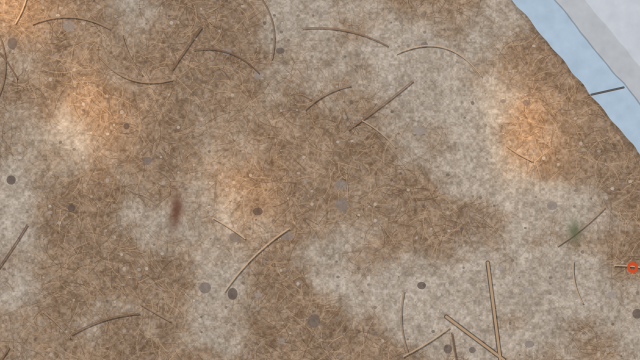
This texture is drawn by a Shadertoy shader. Its source:

```glsl
// Dry ground seen from above: sandy patches under matted straw, with pebbles,
// twigs, warm pools of sunlight and a concrete kerb across the top right corner.
// Noise lays out the soil; jittered grids scatter the straw, twigs and stones.

vec3 hash3(vec2 cell) {
    vec3 h = fract(cell.xyx * vec3(0.1031, 0.1030, 0.0973));
    h += dot(h, h.yxz + 33.33);
    return fract((h.xxy + h.yzz) * h.zyx);
}

float noise(vec2 p) {
    vec2 i = floor(p), f = fract(p);
    f = f * f * (3.0 - 2.0 * f);
    float low = mix(hash3(i).x, hash3(i + vec2(1, 0)).x, f.x);
    float high = mix(hash3(i + vec2(0, 1)).x, hash3(i + vec2(1, 1)).x, f.x);
    return mix(low, high, f.y);
}

float fbm(vec2 p) {
    float sum = 0.0, amp = 0.5;
    for (int i = 0; i < 5; i++) {
        sum += amp * noise(p);
        p = mat2(1.6, 1.2, -1.2, 1.6) * p + 7.3;
        amp *= 0.5;
    }
    return sum;
}

// Soft round spot
float blob(vec2 p, vec2 centre, vec2 radius) {
    vec2 q = (p - centre) / radius;
    return exp(-dot(q, q));
}

float segment(vec2 p, vec2 a, vec2 b) {
    vec2 ab = b - a;
    return length(p - a - ab * clamp(dot(p - a, ab) / dot(ab, ab), 0.0, 1.0));
}

float cover(float dist) {
    return clamp(0.5 - dist * iResolution.y, 0.0, 1.0);
}

// Curved stalks, one per grid cell: x = coverage, y = tone
vec2 stalks(vec2 p, float cell, float width, float share, float seed) {
    vec2 best = vec2(0.0, 0.5);
    for (int j = -1; j <= 1; j++)
    for (int i = -1; i <= 1; i++) {
        vec2 id = floor(p / cell) + vec2(i, j);
        vec3 a = hash3(id + seed * 17.0), b = hash3(id + seed * 17.0 + 91.0);
        if (b.z > share) continue;
        vec2 q = p - (id + a.xy) * cell;
        float c = cos(a.z * 3.1416), s = sin(a.z * 3.1416);
        q = mat2(c, -s, s, c) * q;
        q.y += (b.y - 0.5) * q.x * q.x / cell;
        float halfLength = cell * (0.3 + 0.6 * b.x);
        float hit = cover(max(abs(q.y) - width, abs(q.x) - halfLength));
        if (hit > best.x) best = vec2(hit, fract(b.x * 7.0 + b.y * 5.0));
    }
    return best;
}

// Small stones: x = coverage, y = tone
vec2 pebbles(vec2 p, float cell, float share) {
    vec2 id = floor(p / cell);
    vec3 a = hash3(id + 300.0), b = hash3(id + 400.0);
    vec2 q = p - (id + 0.3 + 0.4 * a.xy) * cell;
    float d = length(q * vec2(1.0, 0.8 + 0.6 * b.x)) - cell * (0.08 + 0.16 * b.y);
    return vec2(cover(d) * step(a.z, share), b.z);
}

void mainImage(out vec4 fragColor, in vec2 fragCoord) {
    vec2 p = fragCoord / iResolution.y;
    vec2 warped = p + 0.06 * (vec2(noise(p * 9.0), noise(p * 9.0 + 40.0)) - 0.5);

    // Bare sand and matted soil
    float bare = blob(warped, vec2(1.14, 0.84), vec2(0.14, 0.17))
               + blob(warped, vec2(1.32, 0.56), vec2(0.07, 0.14))
               + blob(warped, vec2(1.24, 0.16), vec2(0.20, 0.12))
               + blob(warped, vec2(1.55, 0.44), vec2(0.14, 0.07))
               + 0.7 * blob(warped, vec2(0.85, 0.25), vec2(0.20, 0.12))
               + 0.7 * blob(warped, vec2(0.30, 0.12), vec2(0.20, 0.10))
               + 0.6 * blob(warped, vec2(0.05, 0.40), vec2(0.12, 0.25));
    float sand = smoothstep(-0.12, 0.17, fbm(p * 5.0 + 3.0) - 0.56 + 0.3 * bare);
    vec3 thatch = mix(vec3(0.51, 0.43, 0.36), vec3(0.60, 0.50, 0.41), fbm(p * 11.0));
    vec3 col = mix(thatch, vec3(0.67, 0.62, 0.565), sand);
    col += 0.15 * (fbm(p * 24.0) - 0.48);
    col += 0.13 * (noise(p * 110.0) - 0.5) + 0.11 * (noise(p * 230.0) - 0.5);

    // Straw, thinning out over the sand
    float density = 1.0 - 0.78 * sand;
    for (int i = 0; i < 8; i++) {
        float k = float(i);
        vec2 s = stalks(p, 0.026 + 0.005 * k, 0.0011, 0.85, k + 1.0);
        vec3 straw = mix(vec3(0.37, 0.285, 0.22), vec3(0.78, 0.65, 0.51), s.y);
        col = mix(col, straw, s.x * density * 0.5);
    }

    // Pebbles and dark crumbs
    vec2 stone = pebbles(p, 0.022, 0.22);
    col = mix(col, mix(vec3(0.36, 0.31, 0.28), vec3(0.80, 0.77, 0.74), stone.y), stone.x * 0.6);
    stone = pebbles(p + 0.37, 0.075, 0.13);
    col = mix(col, mix(vec3(0.30, 0.25, 0.23), vec3(0.62, 0.58, 0.56), stone.y), stone.x * 0.65);

    // Twigs with their shadows
    vec2 shade = vec2(-0.003, 0.004);
    col *= 1.0 - 0.35 * stalks(p + shade, 0.14, 0.0022, 0.35, 21.0).x;
    vec2 twig = stalks(p, 0.14, 0.0020, 0.35, 21.0);
    col = mix(col, mix(vec3(0.45, 0.34, 0.27), vec3(0.79, 0.68, 0.56), twig.y), twig.x * 0.8);
    float stick = min(segment(p, vec2(1.355, 0.27), vec2(1.39, 0.0)),
                      segment(p, vec2(1.24, 0.12), vec2(1.40, 0.0))) - 0.0035;
    col *= 1.0 - 0.4 * cover(stick - 0.003);
    col = mix(col, vec3(0.70, 0.58, 0.46), cover(stick));

    // Dead leaf, green tuft and orange ring
    col = mix(col, vec3(0.38, 0.24, 0.18), 0.8 * blob(warped, vec2(0.47, 0.40), vec2(0.014, 0.045)));
    col = mix(col, vec3(0.33, 0.36, 0.25), 0.7 * blob(warped, vec2(1.60, 0.35), vec2(0.025, 0.03)));
    col = mix(col, vec3(0.82, 0.30, 0.16), cover(abs(length(p - vec2(1.757, 0.257)) - 0.011) - 0.004));

    // Sunlight
    float sun = blob(warped, vec2(0.03, 0.98), vec2(0.13, 0.10))
              + 0.8 * blob(warped, vec2(0.25, 0.69), vec2(0.13, 0.14))
              + 0.6 * blob(warped, vec2(0.67, 0.48), vec2(0.10, 0.13))
              + 0.9 * blob(warped, vec2(1.47, 0.65), vec2(0.11, 0.15));
    col *= mix(vec3(1.0), vec3(1.40, 1.27, 1.13), min(sun, 1.0));

    // Kerb: blue-grey gutter strip, then paler concrete
    vec2 fromKerb = p - vec2(1.424, 1.0);
    float across = dot(fromKerb, vec2(0.771, 0.637)) + 0.006 * (noise(p * 30.0) - 0.5);
    vec3 kerb = mix(vec3(0.67, 0.745, 0.815), vec3(0.71, 0.725, 0.745), cover(0.089 - across));
    kerb = mix(kerb, vec3(0.76, 0.78, 0.81), cover(0.155 - across));
    kerb *= 1.0 - 0.2 * cover(abs(across - 0.089) - 0.002);
    kerb += 0.07 * (fbm(p * 40.0) - 0.48);
    float joint = segment(p, vec2(1.643, 0.737), vec2(1.732, 0.757)) - 0.003;
    kerb = mix(kerb, vec3(0.36, 0.35, 0.35), cover(joint));
    col *= 1.0 - 0.15 * smoothstep(-0.02, 0.0, across);
    col = mix(col, kerb, cover(-across));

    fragColor = vec4(clamp(col, 0.0, 1.0), 1.0);
}
```
